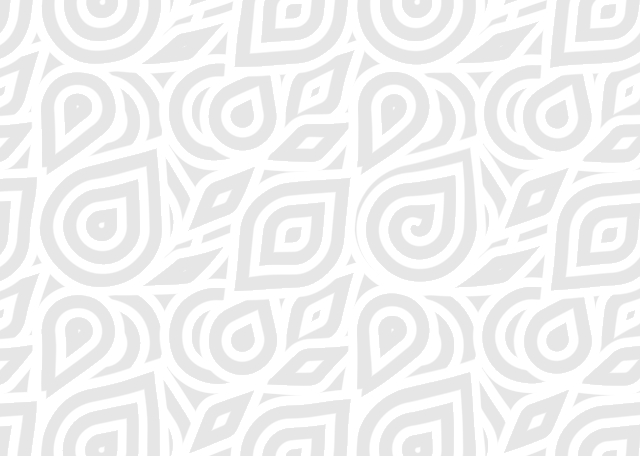
Reproduce this pattern procedurally as a Shadertoy shader.

```glsl
// Pale grey and white seamless pattern of nested drops, leaves and curling stripes.

const vec3 PAPER = vec3(1.0);
const vec3 INK = vec3(0.902);
const float CANVAS_WIDTH = 7.68;          // drawing units across the canvas
const vec2 TILE = vec2(3.78, 2.68);       // size of one repeat
const float BAND = 0.158;                 // width of a grey stripe
const float GAP = 0.112;                  // width of a white stripe
const float PITCH = BAND + GAP;
const float WOBBLE = 0.035;               // hand-cut unevenness
const float WOBBLE_SCALE = 2.2;
const float TAU = 6.2831853;

float hash(vec2 p) {
    return fract(sin(dot(p, vec2(127.1, 311.7))) * 43758.5453);
}

float noise(vec2 p) {
    vec2 i = floor(p), f = fract(p);
    f = f * f * (3.0 - 2.0 * f);
    vec2 e = vec2(0.0, 1.0);
    return mix(mix(hash(i), hash(i + e.yx), f.x),
               mix(hash(i + e), hash(i + e.yy), f.x), f.y);
}

// Distance to a circle drawn out to a sharp tip on the y axis
float dropDistance(vec2 q, float radius, float tipLength) {
    q.x = abs(q.x);
    float s = radius / tipLength;
    vec2 normal = vec2(sqrt(1.0 - s * s), s);
    bool onFlank = q.y * normal.x > q.x * normal.y;
    return (onFlank ? dot(q, normal) : length(q)) - radius;
}

// Signed distance to the nearest stripe edge, negative in the grey
float stripeEdge(float d) {
    return abs(mod(-d, PITCH) - 0.5 * BAND) - 0.5 * BAND;
}

float fill(float d, float px) {
    return smoothstep(px, -px, d);
}

// Paints a striped shape with a white rim; art = (ink, nearest distance)
void paint(inout vec2 art, vec2 q, vec2 tip, float radius, float bend,
           bool twin, float twist, float px) {
    float tipLength = length(tip);
    vec2 axis = tip / tipLength;
    vec2 local = vec2(dot(q, vec2(axis.y, -axis.x)), dot(q, axis));
    float angle = atan(q.y, q.x) / TAU;
    float reach = twin ? local.y : max(local.y, 0.0);
    local.x += bend * reach * reach;
    if (twin) local.y = abs(local.y);
    float d = dropDistance(local, radius, tipLength);
    float stripes = max(stripeEdge(d + twist * PITCH * angle), d);
    art.x = mix(art.x, fill(stripes, px), fill(d - GAP, px));
    art.y = min(art.y, d);
}

// Offset from the closest repeat of a centre
vec2 nearestRepeat(vec2 p, vec2 center) {
    vec2 q = p - center;
    return q - TILE * floor(q / TILE + 0.5);
}

void drop(inout vec2 art, vec2 p, vec2 center, vec2 tip, float radius, float bend, float px) {
    paint(art, nearestRepeat(p, center), tip, radius, bend, false, 0.0, px);
}

void leaf(inout vec2 art, vec2 p, vec2 center, vec2 tip, float radius, float bend, float px) {
    paint(art, nearestRepeat(p, center), tip, radius, bend, true, 0.0, px);
}

void mainImage(out vec4 fragColor, in vec2 fragCoord) {
    float px = CANVAS_WIDTH / iResolution.x;
    vec2 p = vec2(fragCoord.x, iResolution.y - fragCoord.y) * px;
    vec2 w = p * WOBBLE_SCALE;
    p += WOBBLE * (vec2(noise(w), noise(w + 37.0)) - 0.5);
    vec2 art = vec2(0.0, 10.0);

    // Slender leaves between the large shapes
    leaf(art, p, vec2(3.78, 1.10), vec2(0.43, -0.54), 0.31, 0.12, px);
    leaf(art, p, vec2(3.72, 1.72), vec2(0.53, -0.24), 0.23, -0.10, px);

    // Hooked arch over its crescents
    drop(art, p, vec2(1.25, 1.45), vec2(-0.75, 0.75), 0.70, 0.08, px);
    drop(art, p, vec2(0.94, 1.29), vec2(-0.36, 0.88), 0.44, 0.10, px);

    // Small drop over its crescents
    drop(art, p, vec2(2.60, 1.35), vec2(0.62, -0.55), 0.58, 0.0, px);
    drop(art, p, vec2(2.91, 1.41), vec2(0.30, -0.62), 0.41, 0.0, px);

    // Large drop; its core curls into a spiral in alternate repeats
    vec2 swirl = vec2(1.22, 2.72);
    vec2 cell = floor((p - swirl) / TILE + 0.5);
    float curl = mod(cell.x, 2.0) * (1.0 - mod(cell.y, 2.0));
    drop(art, p, vec2(1.65, 2.65), vec2(0.25, -0.88), 0.70, 0.0, px);
    paint(art, nearestRepeat(p, swirl), vec2(0.74, -0.86), 0.73, -0.10, false, curl, px);

    // Pointed eye and the leaves beside it
    leaf(art, p, vec2(2.22, 3.24), vec2(0.50, -0.25), 0.16, -0.15, px);
    leaf(art, p, vec2(2.66, 2.38), vec2(0.40, -0.38), 0.22, 0.0, px);
    leaf(art, p, vec2(3.52, 2.81), vec2(0.70, -0.69), 0.63, 0.0, px);

    // Leftover ground follows the outlines
    float ground = fill(stripeEdge(art.y), px) * fill(GAP - art.y, px);
    fragColor = vec4(mix(PAPER, INK, max(art.x, ground)), 1.0);
}
```
